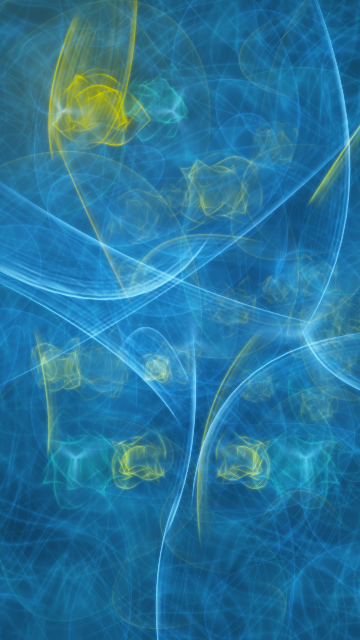
Reproduce this background procedurally as a WebGL 1 fragment shader.

```glsl
precision highp float;

uniform vec2 u_resolution;

const vec3 AZURE = vec3(.05, .41, 1.05);
const vec3 ICE = vec3(.36, .82, 1.4);
const vec3 TEAL = vec3(.04, .48, .36);
const vec3 LIME = vec3(.85, .95, -.3);
const vec3 GOLD = vec3(.9, .7, -.55);
const float HAIR = .0026;

float hash(vec2 p) {
  vec3 q = fract(p.xyx * .1031);
  q += dot(q, q.yzx + 33.33);
  return fract((q.x + q.y) * q.z);
}

float noise(vec2 p) {
  vec2 cell = floor(p), f = fract(p);
  f *= f * (3. - 2. * f);
  float low = mix(hash(cell), hash(cell + vec2(1, 0)), f.x);
  float high = mix(hash(cell + vec2(0, 1)), hash(cell + 1.), f.x);
  return mix(low, high, f.y);
}

vec2 rotate(vec2 p, float angle) {
  float c = cos(angle), s = sin(angle);
  return vec2(c * p.x - s * p.y, s * p.x + c * p.y);
}

// Signed distance to a quadratic curve, and position along it
vec2 curveCoord(vec2 p, vec2 a, vec2 b, vec2 c) {
  float best = 9.;
  vec2 coord = vec2(0), start = a;
  for (int i = 1; i <= 16; i++) {
    float t = float(i) / 16.;
    vec2 end = mix(mix(a, b, t), mix(b, c, t), t);
    vec2 edge = end - start;
    float h = clamp(dot(p - start, edge) / dot(edge, edge), 0., 1.);
    vec2 away = p - start - edge * h;
    float d = length(away);
    if (d < best) {
      best = d;
      float side = edge.x * away.y < edge.y * away.x ? -1. : 1.;
      coord = vec2(d * side, t + (h - 1.) / 16.);
    }
    start = end;
  }
  return coord;
}

// Bright edge with a fibrous veil on the side given by the sign of spread
float strand(vec2 p, vec2 a, vec2 b, vec2 c, float spread) {
  vec2 s = curveCoord(p, a, b, c);
  float veil = smoothstep(-HAIR, HAIR, s.x * sign(spread)) * exp(-abs(s.x / spread));
  float fibres = noise(vec2(s.x * 170., s.y * 3.));
  float fade = smoothstep(0., .13, s.y) * smoothstep(0., .13, 1. - s.y);
  return fade * (.8 * exp(-abs(s.x) / HAIR) + veil * (.15 + fibres * fibres));
}

// Overlapping crumpled sheets with luminous hems
float cloth(vec2 p, vec2 centre, float size) {
  vec2 q = (p - centre) / size;
  if (dot(q, q) > 5.) return 0.;
  float light = 0.;
  for (int i = 0; i < 6; i++) {
    float k = dot(centre, vec2(17, 29)) + float(i) * 1.7;
    vec2 w = rotate(q, .4 * sin(k * 2.)) + .15 * sin(q.yx * vec2(2.7, 3.9) + k);
    float d = max(abs(w.x), abs(w.y) * 1.15) - .4 - .1 * float(i);
    float inside = smoothstep(-.02, .02, -d);
    float fold = exp(-16. * abs(sin(w.x * 3. + 2. * w.y * w.y + k)));
    float shade = noise(q * 2.6 + k * 5.);
    light += shade * shade * (1.1 * exp(-abs(d) * size / HAIR) + inside * (.22 + .6 * fold));
  }
  return light;
}

// Concave three-pointed glint
float spark(vec2 q, float size, float turn) {
  float spoke = .5 - .5 * cos(3. * (atan(q.y, q.x + 1e-5) - turn));
  return 1.2 * exp(-length(q) * (.7 + 3. * spoke) / size);
}

// Scattered thin arcs, each with a faint inner glow
vec3 threads(vec2 p) {
  vec3 light = vec3(0);
  for (int i = 1; i <= 110; i++) {
    float k = float(i), pick = hash(vec2(k, 31));
    vec2 centre = vec2(hash(vec2(k, 3)) * 1.6 - .3, hash(vec2(k, 7)) * 2. - .1);
    float radius = mix(.06, .8, hash(vec2(k, 13)));
    vec2 q = rotate(p - centre, 6.283 * hash(vec2(k, 19)));
    q.y *= 1. + 1.5 * hash(vec2(k, 23));
    float d = length(q) - radius;
    float glow = smoothstep(-HAIR, HAIR, -d) * exp(-abs(d) / .035);
    vec3 tint = pick < .65 ? AZURE : pick < .82 ? TEAL : LIME * .5;
    light += tint * smoothstep(.1, 1., q.x / radius) * (.4 * exp(-abs(d) / .0018) + .16 * glow);
  }
  return light;
}

// Sharp stretched filaments in several directions
float wisps(vec2 p) {
  float light = 0.;
  for (int i = 0; i < 7; i++) {
    float k = float(i);
    vec2 q = rotate(p, k * 1.3 + .4) + .12 * noise(p * 5. + k * 9.);
    float ridge = abs(2. * noise(q * vec2(4, 20. + 4. * k) + k * 17.) - 1.);
    light += exp(-ridge * 9.) * noise(p * 6. + k * 31.);
  }
  return light;
}

// Large sweeping curves
float sweeps(vec2 p) {
  return strand(p, vec2(-.1, 1.08), vec2(.4, .78), vec2(.6, 1.15), .05) * 1.3
    + strand(p, vec2(.83, 1.9), vec2(1.12, 1.25), vec2(.82, .82), -.03)
    + strand(p, vec2(1.1, 1.53), vec2(.65, 1), vec2(-.1, .66), -.05) * .7
    + strand(p, vec2(-.1, 1.34), vec2(.42, .97), vec2(.92, .87), -.06) * .8
    + strand(p, vec2(-.1, 1.04), vec2(.38, .82), vec2(.51, .58), .07)
    + strand(p, vec2(1.1, .86), vec2(.53, .84), vec2(.53, .32), .04)
    + strand(p, vec2(.53, .9), vec2(.58, .52), vec2(.45, .27), -.025)
    + strand(p, vec2(.5, .42), vec2(.4, .2), vec2(.45, -.1), .02)
    + strand(p, vec2(.83, .9), vec2(.86, .72), vec2(1.1, .66), .04)
    + strand(p, vec2(.32, .78), vec2(.42, 1), vec2(.54, .68), -.04) * .6;
}

void main() {
  vec2 p = gl_FragCoord.xy / u_resolution.x;
  vec2 lower = vec2(abs(p.x - .53), p.y), upper = vec2(abs(p.x - .325), p.y);

  // Deep ground with a brighter middle band
  float cloud = mix(noise(p * 3.5 + 4.), noise(p * 11.), .4);
  vec2 offset = (p - vec2(.48, 1)) / vec2(.6, .42);
  float band = exp(-dot(offset, offset));
  vec3 ground = vec3(.06, .28, .41) * (.75 + .45 * cloud);
  vec3 light = AZURE * (.38 * band + .1 * cloud) + threads(p) * (.65 + .5 * band);
  light += mix(AZURE, TEAL, cloud * .7) * .3 * wisps(p);
  light *= .6 + .8 * noise(p * 6. + 50.);

  float blue = sweeps(p);
  light += mix(AZURE, ICE, smoothstep(.3, 1.2, blue)) * blue * .85;

  // Yellow strands and sheets
  float lime = strand(p, vec2(1.05, 1.5), vec2(.93, 1.33), vec2(.85, 1.2), .02)
    + strand(p, vec2(.74, .88), vec2(.5, .65), vec2(.56, .24), .02) * .7
    + strand(p, vec2(.09, .88), vec2(.15, .65), vec2(.13, .5), .015) * .7
    + strand(p, vec2(.35, .93), vec2(.38, 1.2), vec2(.75, 1.1), -.03) * .4;
  lime += cloth(lower, vec2(.145, .5), .075) + cloth(p, vec2(.435, .755), .04);
  lime += .7 * (cloth(p, vec2(.16, .76), .07) + cloth(p, vec2(.61, 1.25), .11));
  for (int i = 1; i <= 14; i++) {
    float k = float(i);
    vec2 centre = vec2(hash(vec2(k, 41)), .6 + .8 * hash(vec2(k, 47)));
    lime += .3 * cloth(p, centre, .04 + .07 * hash(vec2(k, 53)));
  }
  light += LIME * lime * .75;

  float gold = strand(p, vec2(.13, 1.45), vec2(.25, 1.15), vec2(.37, .92), .01) * .7
    + strand(p, vec2(.38, 1.9), vec2(.39, 1.5), vec2(.28, 1.38), -.05) * .7
    + strand(p, vec2(.22, 1.76), vec2(.1, 1.5), vec2(.15, 1.32), .05);
  gold += 1.2 * cloth(p, vec2(.27, 1.47), .12) + .5 * exp(-6. * length(p - vec2(.2, 1.53)));
  light += GOLD * gold * .75;

  // Teal sheets around pale sparks
  light += TEAL * (cloth(lower, vec2(.29, .49), .12) + cloth(p, vec2(.43, 1.49), .09));
  float sparks = spark(lower - vec2(.32, .505), .025, .6)
    + spark(upper - vec2(.155, 1.47), .024, 1.1)
    + spark(p - vec2(.85, .85), .055, 1.) + .6 * spark(p - vec2(.54, .83), .04, 1.6);
  light += ICE * sparks * .8;

  vec3 colour = 1. - (1. - ground) * exp(-light);
  gl_FragColor = vec4(clamp(colour, 0., 1.), 1);
}
```
